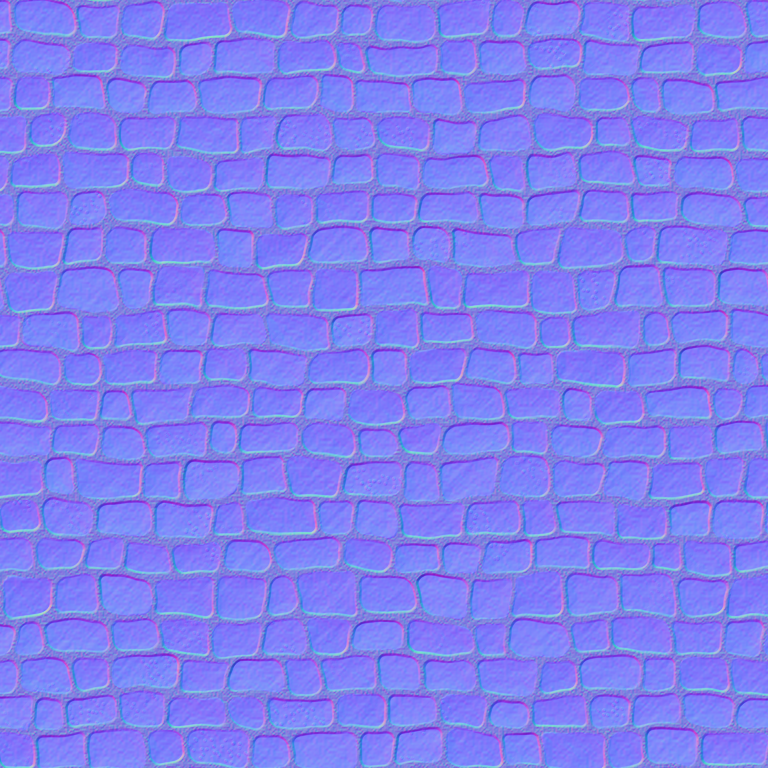
A WebGL 2 fragment shader for this texture map:

```glsl
#version 300 es
precision highp float;

#define ROWS 20.0
#define COLUMNS 15.0
#define BEVEL_WIDTH 0.0042
#define BEVEL_HEIGHT 0.0015
#define DOME_HEIGHT 0.0009
#define TILT vec2(0.06, 0.13)
#define STONE_GRAIN 0.00042
#define STREAK_DEPTH 0.0004
#define PIT_DEPTH 0.0004
#define MORTAR_GRAIN 0.001
#define SAMPLE_STEP 0.0008

uniform vec2 u_resolution;
out vec4 fragColor;

float hash(vec2 p) {
    vec3 q = fract(vec3(p.xyx) * 0.1031);
    q += dot(q, q.yzx + 33.33);
    return fract((q.x + q.y) * q.z);
}

vec2 hash2(vec2 p) {
    return vec2(hash(p + 17.3), hash(p + 91.7));
}

float valueNoise(vec2 p) {
    vec2 cell = floor(p), f = fract(p);
    f = f * f * (3.0 - 2.0 * f);
    float low = mix(hash(cell), hash(cell + vec2(1, 0)), f.x);
    float high = mix(hash(cell + vec2(0, 1)), hash(cell + 1.0), f.x);
    return mix(low, high, f.y) - 0.5;
}

// Distance to the nearest scattered point
float cellular(vec2 p) {
    vec2 cell = floor(p);
    float nearest = 2.0;
    for (int y = -1; y <= 1; y++)
        for (int x = -1; x <= 1; x++) {
            vec2 c = cell + vec2(x, y);
            nearest = min(nearest, length(c + hash2(c) - p));
        }
    return nearest;
}

// Irregular courses and slanted joints between stones
float courseLine(float row) {
    return row + 0.2 * (hash(vec2(row, 5.0)) - 0.5);
}

float jointLine(float column, float row, float v) {
    vec2 rnd = hash2(vec2(column, row));
    return column + 0.48 * (rnd.x - 0.5) + 0.26 * (rnd.y - 0.5) * (v - 0.5);
}

// Wavy bending of the courses and stone outlines
vec2 bend(vec2 p) {
    p.y += 0.003 * sin(19.0 * p.x + 11.0 * p.y) + 0.0022 * sin(43.0 * p.x - 29.0 * p.y);
    p.x += 0.0008 * sin(131.0 * p.y + 37.0 * p.x);
    p.y += 0.0007 * sin(127.0 * p.x + 61.0 * p.y);
    return p + 0.0022 * vec2(valueNoise(p * 50.0), valueNoise(p * 50.0 + 40.0));
}

// Returns height and stone coverage
vec2 surface(vec2 p) {
    vec2 b = bend(p);

    // Find the stone that holds this point
    float v = b.y * ROWS;
    float row = floor(v);
    row += step(courseLine(row + 1.0), v) - step(v, courseLine(row));
    float bottom = courseLine(row), top = courseLine(row + 1.0);
    float u = b.x * COLUMNS + 7.0 * hash(vec2(row, 2.0));
    float column = floor(u), localV = v - row;
    column += step(jointLine(column + 1.0, row, localV), u)
            - step(u, jointLine(column, row, localV));
    float left = jointLine(column, row, localV);
    float right = jointLine(column + 1.0, row, localV);

    // Rounded quadrilateral outline
    vec2 id = vec2(column, row);
    vec2 shape = hash2(id + 31.0), trim = hash2(id + 53.0), lean = hash2(id + 71.0) - 0.5;
    vec2 local = vec2(u - 0.5 * (left + right), v - 0.5 * (bottom + top)) / vec2(COLUMNS, ROWS);
    vec2 sides = vec2(left - u, u - right) / COLUMNS + 0.0002 + 0.0012 * shape;
    vec2 ends = vec2(bottom - v, v - top) / ROWS + 0.0006 + 0.004 * trim * trim
              + 0.085 * lean * local.x;
    float radius = mix(0.009, 0.017, shape.x);
    vec2 q = vec2(max(sides.x, sides.y), max(ends.x, ends.y)) + radius;
    float outline = length(max(q, 0.0)) + min(max(q.x, q.y), 0.0) - radius;
    float stone = smoothstep(0.0, BEVEL_WIDTH, -outline);

    // Tilted, softly domed top with a bevel that varies from stone to stone
    vec2 tilt = TILT * (hash2(id + 113.0) - 0.5);
    float height = BEVEL_HEIGHT * mix(0.7, 1.3, trim.x) + dot(tilt, local);
    height += DOME_HEIGHT * smoothstep(0.0, 0.017, -outline);

    // Lumps, grain, diagonal streaks and pits
    vec2 along = vec2(p.x + p.y, p.y - p.x) * 0.707;
    height += 0.0008 * valueNoise(p * 48.0 + shape * 9.0);
    height += STONE_GRAIN * valueNoise(p * 270.0);
    height += STREAK_DEPTH * valueNoise(along * vec2(28.0, 160.0) + trim * 20.0);
    float pitted = smoothstep(0.65, 0.95, hash(id + 137.0));
    float pits = smoothstep(0.35, 0.1, cellular(p * 110.0));
    height -= PIT_DEPTH * pitted * pits * smoothstep(-0.1, 0.2, valueNoise(p * 40.0));

    float mortar = MORTAR_GRAIN * valueNoise(p * 390.0 + 80.0);
    return vec2(mix(mortar, height, stone), stone);
}

void main() {
    vec2 p = gl_FragCoord.xy / u_resolution.y;
    vec2 e = vec2(SAMPLE_STEP, 0.0);
    float dx = surface(p + e.xy).x - surface(p - e.xy).x;
    float dy = surface(p + e.yx).x - surface(p - e.yx).x;

    // Red points right, green points down, blue faces the viewer
    vec2 slope = vec2(-dx, dy) / (2.0 * SAMPLE_STEP);
    vec3 normal = normalize(vec3(slope, 1.0));
    normal *= mix(0.76, 0.97, smoothstep(0.0, 0.6, surface(p).y));
    fragColor = vec4(normal * 0.5 + 0.5, 1.0);
}
```
